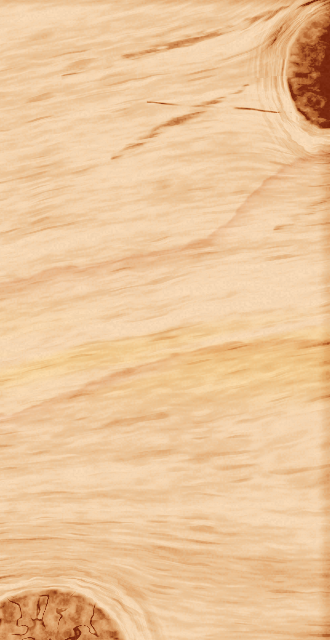
Reproduce this texture procedurally as a Shadertoy shader.

```glsl
const vec3 CREAM = vec3(0.965, 0.845, 0.705);
const vec3 HONEY = vec3(0.92, 0.76, 0.58);
const vec3 TAN   = vec3(0.89, 0.68, 0.47);
const vec3 BROWN = vec3(0.83, 0.57, 0.35);
const vec3 RUST  = vec3(0.71, 0.40, 0.19);
const vec3 DARK  = vec3(0.48, 0.16, 0.06);

float hash(vec2 p) {
    vec3 q = fract(vec3(p.xyx) * 0.1031);
    q += dot(q, q.yzx + 33.33);
    return fract((q.x + q.y) * q.z);
}

float noise(vec2 p) {
    vec2 i = floor(p), f = fract(p);
    f = f * f * (3.0 - 2.0 * f);
    return mix(mix(hash(i), hash(i + vec2(1, 0)), f.x),
               mix(hash(i + vec2(0, 1)), hash(i + vec2(1, 1)), f.x), f.y);
}

float fbm(vec2 p) {
    float sum = 0.0, amp = 0.5;
    for (int i = 0; i < 4; i++) {
        sum += amp * noise(p);
        p = p * 2.03 + vec2(17.3, 9.1);
        amp *= 0.5;
    }
    return sum / 0.9375;
}

// Tone 0 is pale sapwood, tone 1 is dark heartwood
vec3 woodRamp(float tone) {
    vec3 c = mix(CREAM, HONEY, smoothstep(0.0, 0.30, tone));
    c = mix(c, TAN, smoothstep(0.25, 0.48, tone));
    c = mix(c, BROWN, smoothstep(0.45, 0.68, tone));
    c = mix(c, RUST, smoothstep(0.65, 0.86, tone));
    return mix(c, DARK, smoothstep(0.84, 1.05, tone));
}

// Feathered line between two points, thinning towards both ends
float streak(vec2 p, vec2 a, vec2 b, float width) {
    vec2 pa = p - a, ba = b - a;
    float h = clamp(dot(pa, ba) / dot(ba, ba), 0.0, 1.0);
    float w = width * (0.25 + 3.0 * h * (1.0 - h));
    return 1.0 - smoothstep(0.1 * w, w + 0.001, length(pa - ba * h));
}

// Growth band: crisp on its upper side, fading out below
float band(float d, float fade) {
    return smoothstep(0.005, -0.002, d) * exp(min(d, 0.0) / fade);
}

// Shift of the grain lines flowing around a knot
float deflect(vec2 q, vec2 radius) {
    vec2 e = q / radius;
    float t2 = dot(e, e);
    return q.y / max(t2, 1.0) * exp(-0.12 * max(t2 - 1.0, 0.0));
}

// Tone of the rings that hug a knot
float rings(vec2 q, float t) {
    float angle = atan(q.y, q.x + 0.0001);
    return fbm(vec2(t * 20.0, angle * 2.0 + 4.0)) - 0.47;
}

void mainImage(out vec4 fragColor, in vec2 fragCoord) {
    vec2 p = fragCoord / iResolution.y;
    float right = iResolution.x / iResolution.y;
    vec2 wobble = vec2(fbm(p * 9.0), fbm(p * 9.0 + 40.0)) - 0.5;
    vec2 s = p + wobble * 0.022 + (noise(p * vec2(70.0, 170.0)) - 0.5) * vec2(0.0, 0.006);

    // Knots at the upper right and lower left
    vec2 topRadius = vec2(0.070, 0.090), lowRadius = vec2(0.125, 0.088);
    vec2 topQ = s - vec2(right + 0.006, 0.885), lowQ = s - vec2(0.07, -0.010);
    float topT = length(topQ / topRadius), lowT = length(lowQ / lowRadius);

    // Grain coordinate, constant along each fibre
    float slope = 0.20 * smoothstep(0.12, 0.45, p.y);
    float v = p.y - slope * p.x - deflect(topQ, topRadius) - deflect(lowQ, lowRadius);
    v += wobble.y * 0.012 + (noise(p * vec2(40.0, 90.0)) - 0.5) * 0.0025;

    // Layers of grain from wide to fine
    float patches = fbm(p * vec2(4.0, 8.0) + 70.0) - 0.5;
    float broad = fbm(vec2(p.x * 2.0, v * 22.0));
    float fine = fbm(vec2(p.x * 14.0 + 5.0, v * 120.0));
    float fibre = noise(vec2(p.x * 55.0, v * 270.0)) - 0.5;
    float speckle = noise(p * 400.0) - 0.5;
    float tone = 0.125 + 0.42 * (broad - 0.5) + 0.30 * (fine - 0.5)
               + 0.17 * fibre + 0.20 * speckle + 0.20 * patches;

    // Short dark pores and pale flecks
    float pores = noise(vec2(p.x * 16.0, v * 190.0 + 31.0));
    tone += 0.22 * smoothstep(0.72, 0.92, pores) * smoothstep(0.35, 0.6, broad + patches);
    tone -= 0.10 * smoothstep(0.25, 0.08, pores);
    tone += 0.10 * smoothstep(0.35, 0.0, p.y) * smoothstep(0.1, 0.5, p.x);

    // Growth bands
    float middle = band(s.y - 0.343 - 0.126 * smoothstep(-0.10, 0.42, s.x), 0.014);
    float upper = band(s.y - 0.56 - 0.20 * s.x - 0.10 * smoothstep(0.30, 0.48, s.x), 0.018);
    float lower = band(v - 0.215, 0.010) + band(v - 0.125, 0.012);
    tone += 0.25 * middle + 0.22 * upper + 0.16 * lower * smoothstep(0.3, 0.6, broad + 0.1);

    // Rings around the knots
    float topHalo = smoothstep(2.1, 1.1, topT), lowHalo = smoothstep(1.8, 1.1, lowT);
    tone += 1.0 * rings(topQ, topT) * topHalo + 0.9 * rings(lowQ, lowT) * lowHalo;
    tone += 0.22 * topHalo * smoothstep(-0.02, 0.06, topQ.y) + 0.06 * lowHalo;

    // Resin streaks, split into strands by the grain
    float resin = streak(s, vec2(0.10, 0.876), vec2(0.50, 1.0), 0.011)
                + streak(s, vec2(0.18, 0.750), vec2(0.39, 0.87), 0.013)
                + 0.8 * streak(s, vec2(0.43, 0.645), vec2(0.53, 0.70), 0.010);
    tone += min(resin, 1.0) * (0.16 + 0.40 * smoothstep(0.42, 0.65, fine + 0.3 * fibre));

    // Thin drying crack
    vec2 crackP = p + vec2(0.0, wobble.y * 0.014);
    float crack = streak(crackP, vec2(0.23, 0.838), vec2(0.455, 0.826), 0.0025);
    tone += 0.75 * crack * smoothstep(0.25, 0.55, noise(p * vec2(45.0, 8.0)));

    // Knot hearts with dark rims and fissures
    float topHeart = 0.60 + 0.75 * (fbm(topQ * vec2(70.0, 110.0)) - 0.4)
                   + 0.24 * smoothstep(0.97, 0.72, topT);
    topHeart += 0.28 * smoothstep(0.08, 0.0, abs(topT - 0.96)) * smoothstep(0.02, -0.04, topQ.y);
    float ridge = abs(noise(lowQ * vec2(42.0, 60.0) + wobble * 9.0 + 8.0) - 0.5);
    float lowHeart = 0.64 + 0.75 * (fbm(lowQ * 90.0) - 0.5)
                   + 0.36 * smoothstep(0.09, 0.02, ridge) * smoothstep(0.35, 0.55, noise(lowQ * 45.0));
    lowHeart += 0.12 * smoothstep(0.09, 0.0, abs(lowT - 0.95));
    tone = mix(tone, topHeart + 0.15 * speckle, smoothstep(1.04, 0.96, topT));
    tone = mix(tone, lowHeart + 0.15 * speckle, smoothstep(1.05, 0.93, lowT));

    // Toasted borders
    tone += 0.27 * smoothstep(0.022, 0.0, right - p.x) + 0.26 * smoothstep(0.014, 0.0, 1.0 - p.y);

    // Yellow zone across the middle, rosy tint in the bands
    vec3 color = woodRamp(tone);
    float yellow = smoothstep(0.11, 0.0, abs(p.y - 0.44)) * smoothstep(0.3, 0.6, broad);
    color *= mix(vec3(1.0), vec3(1.01, 1.0, 0.89), yellow);
    color *= mix(vec3(1.0), vec3(1.0, 0.97, 0.98), clamp(upper + middle, 0.0, 1.0));
    color += 0.045 * speckle;
    fragColor = vec4(clamp(color, 0.0, 1.0), 1.0);
}
```
